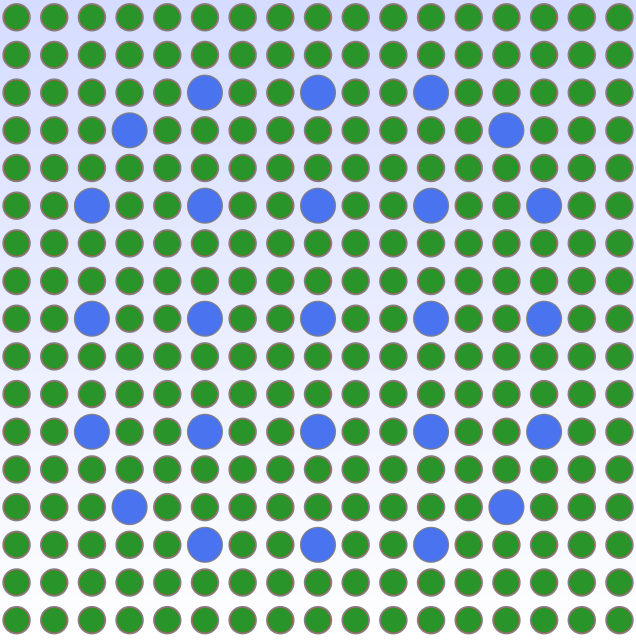
Give the GLSL for this pattern, as a WebGL 2 fragment shader.

```glsl
#version 300 es
precision highp float;
// A 17 x 17 square lattice of round green pins and larger blue tubes on a
// pale vertical gradient. The plane is repeated by cell; each cell stacks
// concentric antialiased discs, and symmetry rules choose the tube cells.

uniform vec2 u_resolution;
out vec4 fragColor;

const float PITCH = 1.26;        // lattice spacing
const float VIEW_HEIGHT = 21.4;  // canvas height in lattice units

// Coverage of a disc, softened over one pixel.
float disc(float dist, float radius, float pixel) {
    return clamp(0.5 + (radius - dist) / pixel, 0.0, 1.0);
}

// Tubes sit on every third cell, with the four corners pulled inward.
bool isTube(vec2 cell) {
    vec2 a = abs(cell);
    bool everyThird = all(lessThan(mod(a + 0.5, 3.0), vec2(1.0)));
    bool inside = max(a.x, a.y) < 6.5 && a.x + a.y < 11.5;
    bool corner = all(lessThan(abs(a - 5.0), vec2(0.5)));
    return (everyThird && inside) || corner;
}

void main() {
    float pixel = VIEW_HEIGHT / u_resolution.y;
    vec2 center = u_resolution * vec2(0.5, 0.502);
    vec2 p = (gl_FragCoord.xy - center) * pixel;

    // Background gradient
    float height = gl_FragCoord.y / u_resolution.y;
    vec3 color = mix(vec3(1.0), vec3(0.835, 0.863, 1.0), height);

    // Repeated lattice cells
    vec2 cell = floor(p / PITCH + 0.5);
    float dist = length(p - cell * PITCH);
    vec3 cladding = vec3(0.5, 0.5, 0.52);

    if (max(abs(cell.x), abs(cell.y)) < 8.5) {
        if (isTube(cell)) {
            // Tube wall and filling
            color = mix(color, cladding, disc(dist, 0.602, pixel));
            color = mix(color, vec3(0.29, 0.45, 0.94), disc(dist, 0.561, pixel));
        } else {
            // Pin wall, thin red gap and green core
            color = mix(color, cladding, disc(dist, 0.475, pixel));
            color = mix(color, vec3(0.95, 0.2, 0.2), disc(dist, 0.418, pixel));
            color = mix(color, vec3(0.16, 0.58, 0.16), disc(dist, 0.4096, pixel));
        }
    }

    fragColor = vec4(color, 1.0);
}
```
